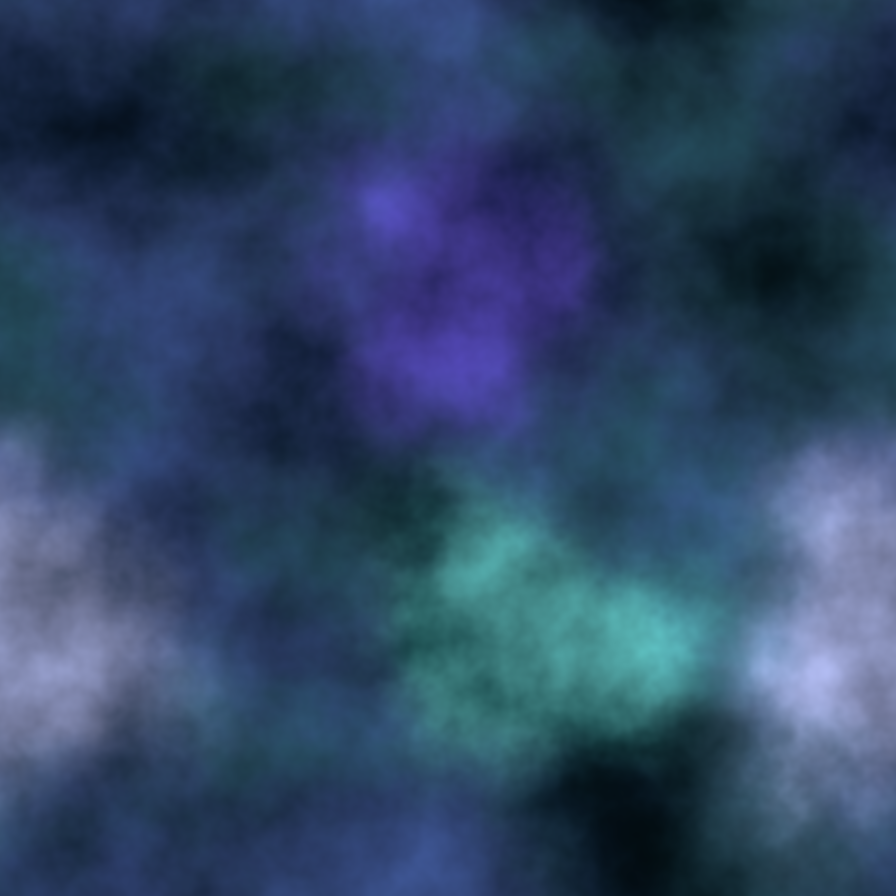
A Shadertoy shader for this texture:

```glsl
#define BASE_DENSITY 0.60
#define CONTRAST 0.58
#define WARP 0.10
#define GAIN 0.54
#define OCTAVES 6
#define TEAL vec3(0.18, 0.37, 0.45)
#define INDIGO vec3(0.26, 0.36, 0.62)
#define VIOLET vec3(0.39, 0.34, 0.86)
#define CYAN vec3(0.45, 0.92, 0.92)
#define LAVENDER vec3(0.69, 0.73, 0.94)

const float TAU = 6.28319;

// Integer hash turned into a unit gradient
vec2 gradient(vec2 cell, float period, int seed) {
    uvec3 v = uvec3(ivec3(ivec2(mod(cell, period)), seed));
    v = v * 1664525u + 1013904223u;
    v.x += v.y * v.z; v.y += v.z * v.x; v.z += v.x * v.y;
    v ^= v >> 16u;
    v.x += v.y * v.z; v.y += v.z * v.x; v.z += v.x * v.y;
    float angle = TAU * float(v.z & 65535u) / 65536.0;
    return vec2(cos(angle), sin(angle));
}

// Gradient noise that wraps after a whole number of cells
float noise(vec2 p, float period, int seed) {
    vec2 i = floor(p), f = p - i;
    vec2 u = f * f * f * (f * (f * 6.0 - 15.0) + 10.0);
    vec2 e = vec2(1, 0);
    float a = dot(gradient(i, period, seed), f);
    float b = dot(gradient(i + e.xy, period, seed), f - e.xy);
    float c = dot(gradient(i + e.yx, period, seed), f - e.yx);
    float d = dot(gradient(i + e.xx, period, seed), f - e.xx);
    return mix(mix(a, b, u.x), mix(c, d, u.x), u.y);
}

float fbm(vec2 p, float period, int seed) {
    float sum = 0.0, amplitude = 1.0;
    for (int k = 0; k < OCTAVES; k++) {
        vec2 shift = vec2(0.37, 0.61) * float(k);
        sum += amplitude * noise(p * period + shift, period, seed + k);
        amplitude *= GAIN;
        period *= 2.0;
    }
    return sum;
}

// Soft round bump repeating on the unit square
float bump(vec2 p, vec2 centre, float tightness) {
    vec2 c = cos(TAU * (p - centre));
    return exp(tightness * (c.x + c.y - 2.0));
}

void mainImage(out vec4 fragColor, in vec2 fragCoord) {
    vec2 p = fragCoord / iResolution.xy;
    vec2 q = p + WARP * vec2(fbm(p, 3.0, 11), fbm(p, 3.0, 31));

    // Regions of coloured gas and of empty space
    float violet = bump(q, vec2(0.52, 0.68), 1.5);
    float cyan = bump(q, vec2(0.59, 0.27), 1.9);
    float lavender = bump(q, vec2(0.00, 0.29), 1.7);
    float gap = bump(q, vec2(0.76, 0.06), 2.2) + 0.6 * bump(q, vec2(0.70, 0.68), 2.5);

    // Cloud density
    float density = BASE_DENSITY + CONTRAST * fbm(p, 3.0, 51);
    density += 0.20 * cyan + 0.14 * lavender + 0.08 * violet - 0.30 * gap;
    density = 0.12 + 0.5 * (density - 0.12 + sqrt(pow(density - 0.12, 2.0) + 0.01));

    // Local tint
    vec3 tint = mix(TEAL, INDIGO, smoothstep(-0.35, 0.35, fbm(p, 2.0, 71)));
    tint = mix(tint, VIOLET, smoothstep(0.12, 0.85, violet));
    tint = mix(tint, LAVENDER, smoothstep(0.10, 0.80, lavender));
    tint = mix(tint, CYAN, smoothstep(0.10, 0.75, cyan));

    // Thin gas loses its red first
    vec3 colour = tint * density;
    colour *= mix(vec3(0.35, 0.85, 0.90), vec3(1.0), smoothstep(0.1, 0.6, density));
    fragColor = vec4(clamp(colour, 0.0, 1.0), 1.0);
}
```
